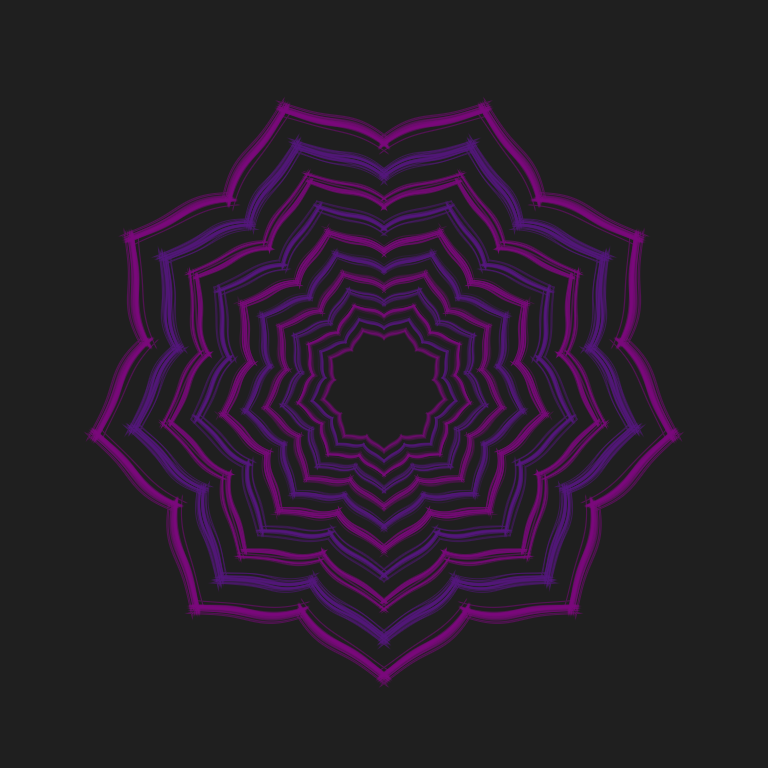
Write a WebGL 2 fragment shader that draws this pattern.

```glsl
#version 300 es
precision highp float;
// Nested nine-pointed stars in alternating magenta and violet on charcoal.
// Each star is a bundle of thin curved strokes in folded polar space;
// strokes overshoot the fold lines so that they cross at tips and notches.

#define POINTS 9.0
#define RINGS 11
#define STROKES 18
#define TIP_RADIUS 0.379
#define NOTCH_RATIO 0.828
#define SHRINK 0.87
#define SHRINK_DRIFT 0.0013
#define CENTER_DRIFT 0.0006
#define BAND 0.0150
#define STROKE_WIDTH 0.0013
#define OVERSHOOT 0.09
#define OPACITY 0.55

uniform vec2 u_resolution;
out vec4 fragColor;

const float PI = 3.14159265;
const vec3 CHARCOAL = vec3(0.122);
const vec3 MAGENTA = vec3(0.48, 0.03, 0.485);
const vec3 VIOLET = vec3(0.33, 0.085, 0.49);

float hash(vec2 p) {
    vec3 q = fract(vec3(p.xyx) * 0.1031);
    q += dot(q, q.yzx + 33.33);
    return fract((q.x + q.y) * q.z);
}

// Relative radius of an edge: t = 0 at a notch, t = 1 at a tip.
float starEdge(float t, float bend) {
    float s = t - 0.04 * sin(PI * t) + bend * sin(2.0 * PI * t);
    return mix(NOTCH_RATIO, 1.0, s);
}

// Antialiased coverage of a stroke that may be thinner than a pixel.
float strokeCoverage(float dist, float halfWidth, float pixel) {
    float visible = max(halfWidth, 0.5 * pixel);
    float edge = clamp((visible - abs(dist)) / pixel + 0.5, 0.0, 1.0);
    return edge * min(1.0, halfWidth / (0.5 * pixel));
}

// Combined opacity of all strokes in one star.
float starBundle(vec2 p, float ring, float scale, float pixel) {
    float radius = TIP_RADIUS * scale;
    float r = length(p);
    if (r < radius * 0.7 || r > radius * 1.15) return 0.0;

    // Fold the plane into half sectors, then mirror past the nearest fold.
    float sector = atan(p.x, -p.y) * POINTS / (2.0 * PI);
    float t = 1.0 - 2.0 * abs(fract(sector + 0.5) - 0.5);
    float mirrored = t > 0.5 ? 2.0 - t : -t;
    float thickness = pow(scale, 0.85);
    float clear = 1.0;

    for (int i = 0; i < STROKES; i++) {
        vec2 id = vec2(float(i) + 1.0, ring * 7.0 + 3.0);
        float spread = hash(id) + hash(id + 41.3) - 1.0;
        float bend = 0.06 + 0.05 * (hash(id + 17.7) - 0.5);
        float reach = OVERSHOOT * hash(id + 73.1);
        float halfWidth = STROKE_WIDTH * thickness * mix(1.0, 0.4, abs(spread));
        float offset = spread * BAND * thickness;

        float dist = (r - radius * starEdge(t, bend) - offset) * 0.88;
        float cover = strokeCoverage(dist, halfWidth, pixel);

        // Overshooting end of the neighbouring stroke.
        float beyond = abs(mirrored - 0.5) - 0.5;
        if (beyond < reach) {
            float tail = (r - radius * starEdge(mirrored, bend) - offset) * 0.88;
            float fade = 1.0 - smoothstep(0.5 * reach, reach, beyond);
            cover = max(cover, fade * strokeCoverage(tail, halfWidth, pixel));
        }
        clear *= 1.0 - OPACITY * cover;
    }
    return 1.0 - clear;
}

void main() {
    float side = min(u_resolution.x, u_resolution.y);
    vec2 p = (gl_FragCoord.xy - 0.5 * u_resolution) / side;
    float pixel = 1.0 / side;
    vec3 color = CHARCOAL;

    // Stars shrink and sink slightly toward the middle.
    for (int k = 0; k < RINGS; k++) {
        float ring = float(k);
        float scale = pow(SHRINK - SHRINK_DRIFT * ring, ring);
        vec2 local = p + vec2(0.0, CENTER_DRIFT * ring);
        vec3 ink = k % 2 == 0 ? MAGENTA : VIOLET;
        color = mix(color, ink, starBundle(local, ring, scale, pixel));
    }
    fragColor = vec4(color, 1.0);
}
```
